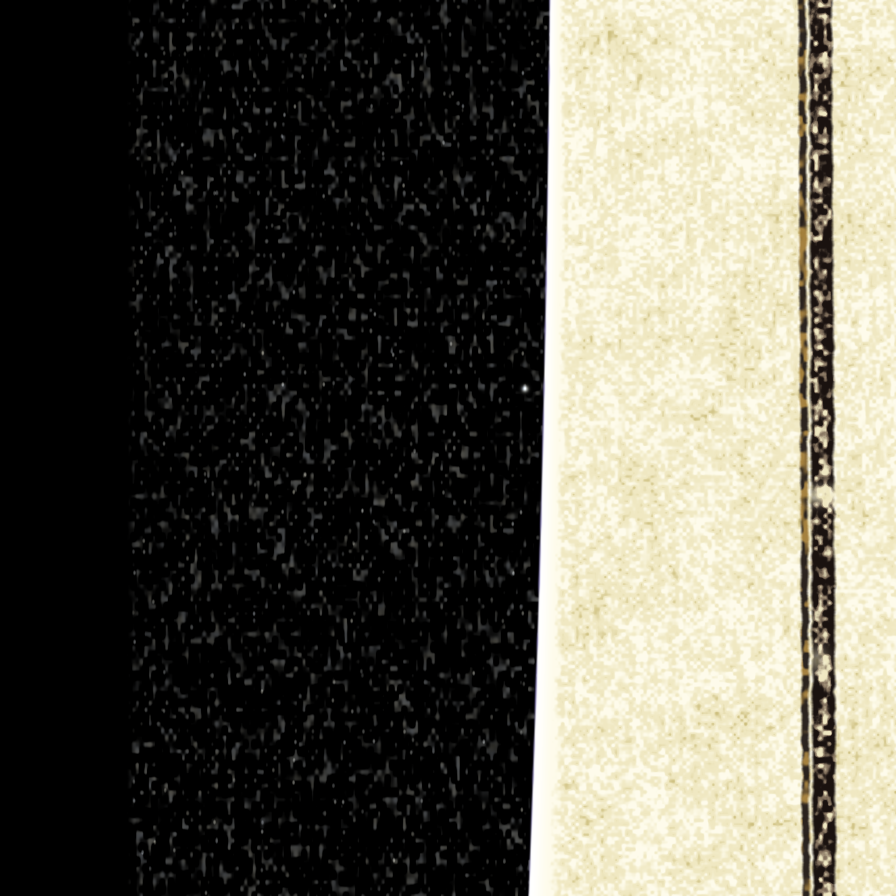
This texture is drawn by a WebGL 2 fragment shader. Its source:

```glsl
#version 300 es
precision highp float;
// Grainy scan: black speckled backing beside cream paper with a worn double ink rule.

#define FLAT_EDGE 0.147
#define GRAIN_FREQ 250.0
#define GRAIN_CONTRAST 0.85
#define DUST_LEVEL 0.30
#define THIN_RULE_X 0.8975
#define THIN_RULE_HALF 0.0040
#define THICK_RULE_X 0.9180
#define THICK_RULE_HALF 0.0125
#define RULE_SLANT 0.0045

uniform vec2 u_resolution;
out vec4 fragColor;

const vec3 PAPER_LIGHT = vec3(0.995, 0.985, 0.92);
const vec3 PAPER_MID = vec3(0.94, 0.91, 0.76);
const vec3 PAPER_TAN = vec3(0.78, 0.72, 0.45);
const vec3 INK_DARK = vec3(0.10, 0.07, 0.06);
const vec3 INK_WORN = vec3(0.53, 0.46, 0.38);
const vec3 INK_GOLD = vec3(0.62, 0.47, 0.20);
const vec3 FRINGE = vec3(0.48, 0.42, 0.78);

float hash(vec2 p) {
    return fract(sin(dot(p, vec2(127.1, 311.7))) * 43758.5453);
}

float noise(vec2 p) {
    vec2 i = floor(p), f = fract(p);
    f = f * f * (3.0 - 2.0 * f);
    return mix(mix(hash(i), hash(i + vec2(1, 0)), f.x),
               mix(hash(i + vec2(0, 1)), hash(i + vec2(1, 1)), f.x), f.y);
}

float fbm(vec2 p) {
    float sum = 0.0, amp = 0.5;
    for (int i = 0; i < 4; i++) {
        sum += amp * noise(p);
        p = p * 2.03 + 17.3;
        amp *= 0.5;
    }
    return sum / 0.9375;
}

// Soft blob, one at its centre
float blob(vec2 p, vec2 centre, vec2 radius) {
    vec2 d = (p - centre) / radius;
    return exp(-dot(d, d));
}

// Soft-edged vertical stripe
float stripe(float x, float halfWidth, float soft) {
    return 1.0 - smoothstep(halfWidth - soft, halfWidth + soft, abs(x));
}

// One rounded glint in some of the cells of a grid
float glints(vec2 p, float freq, float rarity) {
    vec2 cell = floor(p * freq);
    vec2 centre = 0.3 + 0.4 * vec2(hash(cell + 3.1), hash(cell + 8.7));
    vec2 d = (fract(p * freq) - centre) * vec2(1.5, 0.9);
    float strength = step(rarity, hash(cell)) * (0.4 + 0.6 * hash(cell + 5.3));
    return strength * (1.0 - smoothstep(0.05, 0.30, length(d)));
}

vec3 backing(vec2 p) {
    float grain = noise(p * vec2(215.0, 130.0));
    float patches = 0.55 + 0.7 * fbm(p * vec2(24.0, 14.0));
    float dust = smoothstep(0.60, 1.0, grain) * patches * DUST_LEVEL;
    dust += 0.40 * glints(p, 90.0, 0.95);
    dust += 0.9 * blob(p, vec2(0.586, 0.566), vec2(0.0035));
    vec3 tint = mix(vec3(0.93, 0.97, 1.02), vec3(1.02, 1.0, 0.9), noise(p * 120.0));
    return dust * tint * smoothstep(FLAT_EDGE - 0.006, FLAT_EDGE + 0.006, p.x);
}

vec3 paper(vec2 p, float fromEdge) {
    float grain = mix(noise(p * GRAIN_FREQ), noise(p * GRAIN_FREQ * vec2(0.6, 0.45) + 40.0), 0.35);
    float stain = fbm(p * vec2(18.0, 24.0)) - 0.5;
    stain += 0.30 * blob(p, vec2(0.78, 0.537), vec2(0.025, 0.008));
    stain += 0.28 * blob(p, vec2(0.78, 0.328), vec2(0.030, 0.008));
    stain += 0.28 * blob(p, vec2(0.638, 0.585), vec2(0.016, 0.012));
    stain += 0.50 * blob(p, vec2(0.748, 0.127), vec2(0.005));
    float tone = 0.43 + (grain - 0.5) * GRAIN_CONTRAST + 0.40 * stain;
    // Bleached margin widens toward the bottom
    float margin = mix(0.024, 0.012, p.y);
    tone *= smoothstep(margin * 0.4, margin * 1.6, fromEdge);
    vec3 col = mix(PAPER_LIGHT, PAPER_MID, smoothstep(0.18, 0.58, tone));
    col = mix(col, PAPER_TAN, 0.85 * smoothstep(0.60, 0.95, tone));
    return mix(vec3(1.0), col, smoothstep(0.0, margin, fromEdge));
}

vec3 inkRules(vec3 col, vec2 p) {
    float x = p.x - RULE_SLANT * (0.5 - p.y) + 0.004 * (fbm(p * vec2(40.0, 75.0)) - 0.5);
    float grain = noise(p * vec2(190.0, 165.0) + 9.0);
    float wear = fbm(p * vec2(110.0, 80.0));
    float gap = blob(p, vec2(0.918, 0.447), vec2(0.03, 0.010))
              + 0.6 * blob(p, vec2(0.912, 0.264), vec2(0.012, 0.014));
    // Thick rule: mottled core between darker sides
    float across = (x - THICK_RULE_X) / THICK_RULE_HALF;
    float side = smoothstep(0.35, 0.9, abs(across));
    float light = smoothstep(0.35, 0.80, 0.6 * grain + 0.4 * wear - 0.16 * side + 0.35 * gap);
    vec3 thick = mix(INK_DARK, INK_WORN, smoothstep(0.0, 0.55, light));
    thick = mix(thick, PAPER_MID, smoothstep(0.5, 1.0, light));
    col = mix(col, thick, stripe(x - THICK_RULE_X, THICK_RULE_HALF, 0.0025) * (1.0 - 0.75 * min(gap, 1.0)));
    // Thin rule: dark with golden breaks
    float thinWear = smoothstep(0.42, 0.85, noise(p * vec2(150.0, 120.0) + 31.0));
    vec3 thin = mix(INK_DARK, INK_GOLD, thinWear);
    return mix(col, thin, 0.92 * stripe(x - THIN_RULE_X, THIN_RULE_HALF, 0.0022));
}

void main() {
    vec2 p = gl_FragCoord.xy / u_resolution;
    float soft = max(0.0015, 1.0 / u_resolution.x);
    // Slightly bowed boundary of the sheet
    float fromEdge = p.x - (0.590 + 0.039 * p.y - 0.0155 * p.y * p.y);
    vec3 sheet = inkRules(paper(p, fromEdge), p);
    vec3 col = mix(backing(p), sheet, smoothstep(-soft, soft, fromEdge));
    col = mix(col, FRINGE, 0.55 * stripe(fromEdge, 0.001, 0.0016) * noise(vec2(3.0, p.y * 60.0)));
    fragColor = vec4(clamp(col, 0.0, 1.0), 1.0);
}
```
